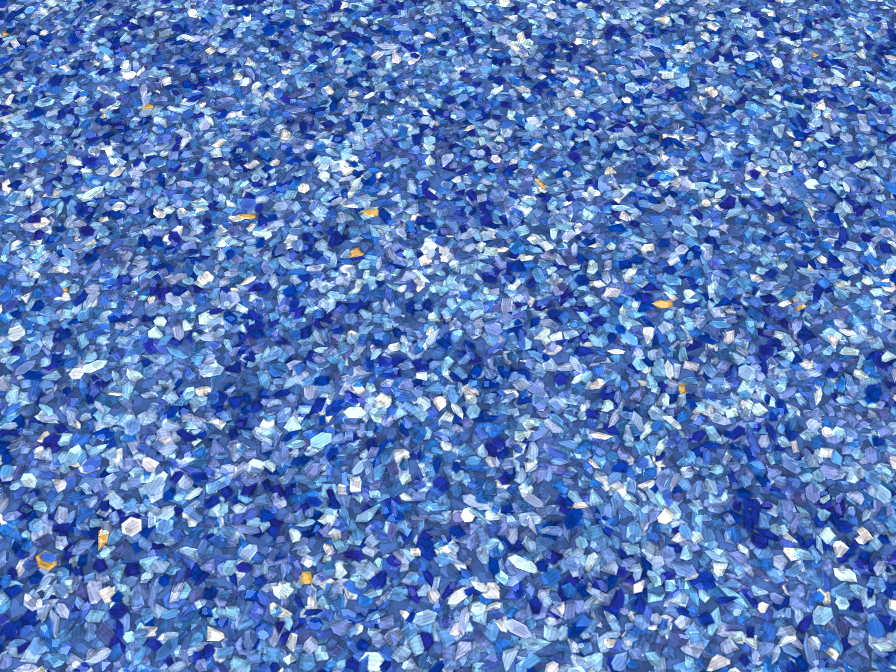
Give the GLSL for this texture, as a WebGL 1 fragment shader.

```glsl
precision highp float;

uniform vec2 u_resolution;

#define GRAIN_ROWS 31.0
#define TILT 0.33
#define MAX_STRETCH 2.6
#define FACET_CONTRAST 0.40
#define SHADOW_DEPTH 0.17
#define SHADOW_WIDTH 0.14
#define GLINT_SCALE 2.7
#define GLINT_AMOUNT 0.22
#define SPECK_CONTRAST 0.32
#define PATCH_AMOUNT 0.11
#define EXPOSURE 1.07
#define SOFTNESS 1.1

const vec3 NAVY = vec3(0.08, 0.19, 0.56);
const vec3 DEEP = vec3(0.21, 0.39, 0.74);
const vec3 SLATE = vec3(0.25, 0.37, 0.61);
const vec3 MID = vec3(0.38, 0.54, 0.79);
const vec3 LIGHT = vec3(0.55, 0.69, 0.86);
const vec3 PALE = vec3(0.77, 0.85, 0.91);
const vec3 CHALK = vec3(0.89, 0.88, 0.87);
const vec3 AMBER = vec3(0.80, 0.64, 0.36);

vec3 hash3(vec2 c) {
  vec3 q = fract(c.xyx * vec3(0.1031, 0.1030, 0.0973));
  q += dot(q, q.yxz + 33.33);
  return fract((q.xxy + q.yzz) * q.zyx);
}

// Random values of the nearest cellular feature point.
vec3 cellular(vec2 p) {
  vec2 cell = floor(p);
  float nearest = 9.0;
  vec3 value = vec3(0.0);
  for (int j = -1; j <= 1; j++) {
    for (int i = -1; i <= 1; i++) {
      vec2 id = cell + vec2(float(i), float(j));
      vec3 h = hash3(id + 211.0);
      vec2 away = id + h.xy - p;
      float dist = dot(away, away);
      if (dist < nearest) {
        nearest = dist;
        value = hash3(id + 83.0);
      }
    }
  }
  return value;
}

// Broad light and dark drifts from layered sines, about -1 to 1.
float patches(vec2 p) {
  float a = sin(p.x * 0.53 + 1.9 * sin(p.y * 0.37));
  float b = sin(p.y * 0.71 + 1.7 * sin(p.x * 0.29 + 2.0));
  float c = sin(p.x * 1.13 - p.y * 0.97 + 2.0 * a);
  return 0.4 * (a + b + c);
}

// Glass colours by share, with a slight drift from cyan to violet.
vec3 grainColor(float pick, float hue, float drift) {
  float blue = pick < 0.95 ? clamp(pick + drift, 0.0, 0.949) : pick;
  vec3 c = NAVY;
  c = mix(c, DEEP, step(0.16, blue));
  c = mix(c, SLATE, step(0.31, blue));
  c = mix(c, MID, step(0.42, blue));
  c = mix(c, LIGHT, step(0.70, blue));
  c = mix(c, PALE, step(0.925, blue));
  c += (hue - 0.5) * vec3(-0.12, 0.06, 0.04);
  c = mix(c, CHALK, step(0.979, pick));
  return mix(c, AMBER, step(0.9975, pick));
}

// One layer of overlapping faceted shards drawn over the colour below.
vec3 addGrains(vec3 below, vec2 p, float seed, float blur, vec3 speck) {
  vec2 cell = floor(p);
  vec3 col = below;
  for (int j = -1; j <= 1; j++) {
    for (int i = -1; i <= 1; i++) {
      vec2 id = cell + vec2(float(i), float(j));
      vec3 place = hash3(id + seed);
      vec3 form = hash3(id + seed + 57.0);
      vec3 tint = hash3(id.yx + seed + 131.0);
      vec2 offset = p - id - place.xy;
      float angle = place.z * 6.2832;
      float c = cos(angle);
      float s = sin(angle);
      vec2 q = vec2(c * offset.x + s * offset.y, c * offset.y - s * offset.x);
      float stretch = sqrt(mix(1.0, MAX_STRETCH, form.x * form.x));
      q *= vec2(1.0 / stretch, stretch);

      // Shard outline: random half planes, each with its own facet tone.
      float radius = mix(0.28, 0.48, form.y);
      float d = -1.0;
      float facet = 0.5;
      for (int k = 0; k < 6; k++) {
        float side = float(k);
        float r = fract(form.z * (7.3 + side * 3.7) + side * 0.618);
        float a = (side + 0.8 * r) * 1.0472;
        float e = dot(q, vec2(cos(a), sin(a))) - radius * (0.65 + 0.6 * r);
        if (e > d) {
          d = e;
          facet = r;
        }
      }
      d = max(d, length(offset) - 0.95);

      // Flat top, streaks, specks and glints.
      float top = 1.0 - smoothstep(-0.19, -0.13, d);
      float tone = mix(facet, 0.35 + 0.4 * tint.z, top) - 0.5;
      float streak = 0.05 * sin(q.y * 26.0 + form.z * 20.0);
      float shade = 1.0 + FACET_CONTRAST * tone + streak;
      shade += SPECK_CONTRAST * (speck.x - 0.5);
      float drift = PATCH_AMOUNT * patches(id);
      vec3 glass = grainColor(tint.x, tint.y, drift) * shade;
      glass += GLINT_AMOUNT * smoothstep(0.84, 0.97, speck.y);

      float shadow = 1.0 - smoothstep(0.0, SHADOW_WIDTH, d);
      col *= 1.0 - SHADOW_DEPTH * shadow;
      col = mix(col, glass, 1.0 - smoothstep(-blur, blur, d));
    }
  }
  return col;
}

void main() {
  vec2 uv = gl_FragCoord.xy / u_resolution.y;
  float aspect = u_resolution.x / u_resolution.y;

  // Tilted ground: grains shrink towards the top.
  float depth = 1.0 / (1.0 - TILT * uv.y);
  vec2 ground = vec2((uv.x - 0.5 * aspect) * depth, depth / TILT);
  vec2 p = ground * GRAIN_ROWS + 100.0;
  float blur = SOFTNESS * GRAIN_ROWS * depth / u_resolution.y;

  vec3 speck = cellular(p * GLINT_SCALE);
  vec3 col = SLATE * (0.75 + 0.5 * speck.z);
  col = addGrains(col, p, 17.0, blur, speck);
  col = addGrains(col, p + vec2(0.37, 0.61), 305.0, blur, speck.yzx);
  col = addGrains(col, p * 1.15 + vec2(0.71, 0.23), 613.0, blur, speck.zxy);
  col *= EXPOSURE * (1.0 + 0.6 * PATCH_AMOUNT * patches(p));
  gl_FragColor = vec4(clamp(col, 0.0, 1.0), 1.0);
}
```
